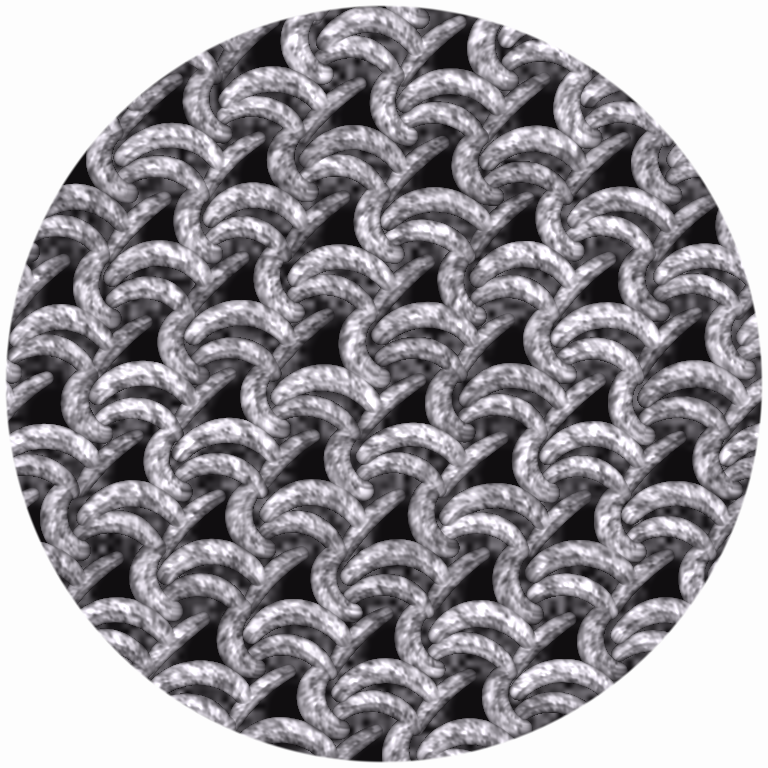
This texture is drawn by a three.js fragment shader. Its source:

```glsl
// Round swatch of grey woven cord: paired arches, hooked loops and dark triangular gaps.
varying vec2 vUv;

float hash(vec2 p) {
  vec3 q = fract(p.xyx * 0.1031);
  q += dot(q, q.yzx + 33.33);
  return fract((q.x + q.y) * q.z);
}

float noise(vec2 p) {
  vec2 i = floor(p), f = fract(p);
  f = f * f * (3.0 - 2.0 * f);
  return mix(mix(hash(i), hash(i + vec2(1, 0)), f.x),
             mix(hash(i + vec2(0, 1)), hash(i + vec2(1, 1)), f.x), f.y);
}

// Adds an arc of cord to sum (shade * weight, weight); higher cord outweighs lower.
// tilt turns the middle of the arc clockwise from straight up.
void addCord(inout vec2 sum, vec2 p, float tilt, float radius, float aperture,
             float halfWidth, float level, float seed) {
  vec2 dir = vec2(sin(tilt), cos(tilt));
  vec2 side = vec2(dir.y, -dir.x);
  vec2 local = vec2(dot(p, side), dot(p, dir));
  float angle = clamp(atan(local.x, local.y), -aperture, aperture);
  float tip = angle * angle / (aperture * aperture);
  halfWidth *= 1.0 - 0.25 * tip;

  vec2 offset = (local - radius * vec2(sin(angle), cos(angle))) / halfWidth;
  float d = length(offset);
  if (d > 1.0) return;
  float bulge = sqrt(1.0 - d * d);
  float height = level + 0.45 * bulge - 0.35 * tip;

  // Fibres wound obliquely around the cord, with a groove between two plies
  float along = angle * radius;
  float across = length(local) - radius;
  vec2 fibre = vec2(along * 27.0 + across * 15.0, across * 24.0 - along * 5.0) + seed * 91.0;
  float grain = 0.6 * noise(fibre) + 0.4 * noise(fibre * 2.1 + 17.0);
  float groove = smoothstep(0.0, 0.28, abs(across / halfWidth + 0.25 + 0.3 * (grain - 0.5)));

  // Light from above, dark rims and sunken ends
  float normalY = offset.x * side.y + offset.y * dir.y;
  float shade = (0.72 + 0.16 * normalY) * pow(bulge, 0.7);
  shade *= (0.4 + 1.2 * grain) * (0.78 + 0.22 * groove);
  shade *= mix(0.6, 1.05, smoothstep(0.1, 0.9, height)) * (0.9 + 0.2 * seed);

  float weight = exp2(24.0 * height) * (1.0 - smoothstep(0.86, 1.0, d));
  sum += vec2(shade, 1.0) * weight;
}

float weave(vec2 p) {
  p += 0.03 * (vec2(noise(p * 2.3), noise(p * 2.3 + 40.0)) - 0.5);
  float row = floor(-p.y / 0.325 + 0.5);
  float column = floor(p.x - row * 0.462 + 0.5);
  vec2 sum = vec2(0.0);
  float gap = 1.0;

  // Rows step down and nearly half a repeat to the right
  for (int j = -1; j <= 0; j++) {
    for (int i = -1; i <= 1; i++) {
      vec2 cell = vec2(column + float(i), row + float(j));
      vec2 q = p - vec2(cell.x + cell.y * 0.462, -cell.y * 0.325);
      float seed = hash(cell + 50.0);
      vec2 jitter = 0.03 * (vec2(hash(cell + 71.0), hash(cell + 93.0)) - 0.5);
      gap = min(gap, length((q - vec2(0.5, -0.19)) * vec2(1.0, 0.85)));

      // Slanting bar, lower arch, hooked loop, upper arch
      addCord(sum, q - vec2(0.77, -0.58) + jitter, -0.785, 0.656, 0.33, 0.056, 0.25, seed);
      addCord(sum, q - vec2(-0.077, -0.41) - jitter, 0.21, 0.268, 0.9, 0.062, 0.5, fract(seed * 7.0));
      addCord(sum, q - vec2(-0.208, -0.109) + jitter.yx, -1.8, 0.186, 1.15, 0.076, 0.58, fract(seed * 13.0));
      addCord(sum, q - vec2(0.0, -0.279) - jitter.yx, 0.03, 0.306, 0.96, 0.072, 0.7, fract(seed * 23.0));
    }
  }

  // Shaded cord below, fading to black in the gaps
  float under = 0.05 + 0.42 * noise(p * 24.0) * smoothstep(0.1, 0.22, gap);
  return (sum.x + under * 4.0) / (sum.y + 4.0);
}

void main() {
  vec2 centred = vUv - 0.5;
  float shade = weave(centred / 0.238 - vec2(0.224, 0.35));
  vec3 cord = clamp(shade * vec3(1.0, 0.985, 1.025) + vec3(0.012, 0.005, 0.012), 0.0, 1.0);
  float disc = 1.0 - smoothstep(0.490, 0.494, length(centred));
  gl_FragColor = vec4(mix(vec3(0.992), cord, disc), 1.0);
}
```
